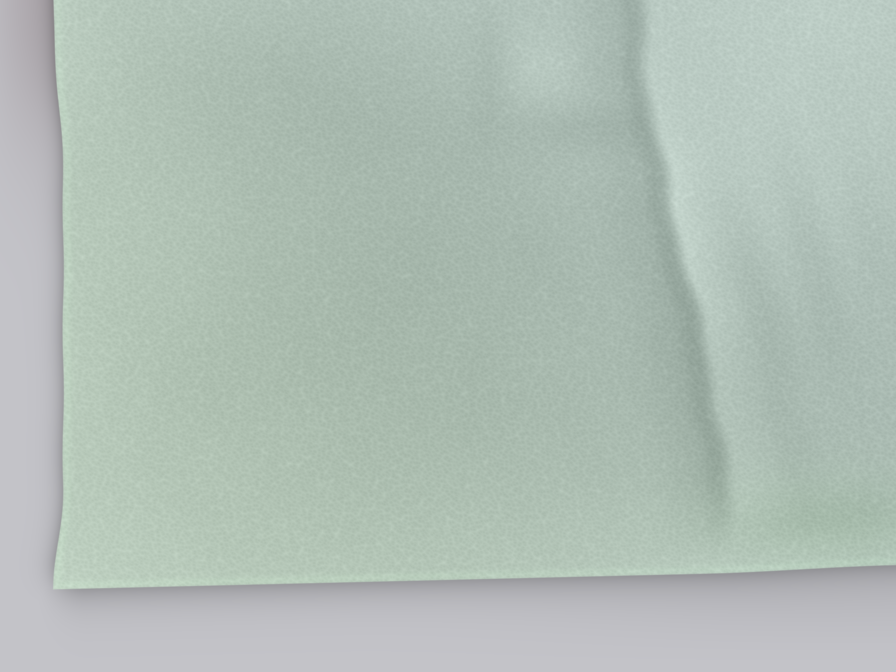
This texture is drawn by a Shadertoy shader. Its source:

```glsl
// Draws pale mint felt with a long soft fold, lying on a white table.

vec2 hash2(vec2 cell) {
    vec3 h = fract(cell.xyx * vec3(0.1031, 0.1030, 0.0973));
    h += dot(h, h.yzx + 33.33);
    return fract((h.xx + h.yz) * h.zy);
}

// Distance to the nearest scattered point
float cellular(vec2 p) {
    vec2 cell = floor(p), local = fract(p);
    float nearest = 4.0;
    for (int j = -1; j <= 1; j++)
        for (int i = -1; i <= 1; i++) {
            vec2 offset = vec2(i, j);
            vec2 d = offset + hash2(cell + offset) - local;
            nearest = min(nearest, dot(d, d));
        }
    return sqrt(nearest);
}

// Broad, irregular undulation
float layeredSines(vec2 p) {
    float sum = 0.0, weight = 0.5;
    for (int i = 0; i < 5; i++) {
        sum += weight * sin(p.x + 1.3 * sin(p.y)) * cos(p.y * 0.9 + 0.8 * sin(p.x));
        p = mat2(1.3, 1.1, -1.1, 1.3) * p + 2.1;
        weight *= 0.6;
    }
    return sum;
}

float glow(vec2 p, vec2 center, vec2 size) {
    vec2 q = (p - center) / size;
    return exp(-dot(q, q));
}

float bump(float x, float width) {
    return exp(-x * x / (width * width));
}

// Positive inside the cloth, along its left and bottom edges
vec2 clothEdges(vec2 p) {
    float left = 0.079 + 0.015 * smoothstep(1.0, 0.72, p.y)
               - 0.014 * smoothstep(0.28, 0.12, p.y) + 0.001 * sin(p.y * 34.0);
    float bottom = 0.121 + 0.024 * p.x + 0.006 * smoothstep(1.05, 1.33, p.x);
    return vec2(p.x - left, p.y - bottom);
}

vec3 tableColor(vec2 p, vec2 edge) {
    vec3 color = vec3(0.765, 0.765, 0.785);
    color -= vec3(0.08, 0.10, 0.10) * glow(p, vec2(0.06, 1.0), vec2(0.07, 0.22));
    color -= 0.03 * smoothstep(0.5, 1.3, p.x) * smoothstep(0.0, 0.12, p.y);
    // Contact shadows
    float side = exp(min(edge.x, 0.0) * 80.0) * smoothstep(-0.03, 0.05, edge.y);
    float under = exp(min(edge.y, 0.0) * 42.0) * smoothstep(-0.03, 0.05, edge.x);
    return color - vec3(0.17, 0.17, 0.175) * max(side, under);
}

// Crisp lit crest that falls off slowly to the right, with shade on its left
float foldShade(vec2 p) {
    float d = p.x - 0.955 - 0.13 * smoothstep(1.0, 0.2, p.y)
            - 0.004 * sin(p.y * 27.0) - 0.002 * sin(p.y * 61.0);
    float span = smoothstep(0.16, 0.30, p.y);
    float crest = 0.35 + 0.65 * bump(p.y - 0.66, 0.2);
    float lit = smoothstep(-0.008, 0.014, d) * exp(-max(d - 0.012, 0.0) * 26.0);
    float shade = 0.095 * crest * lit;
    shade -= 0.055 * bump(d + 0.016, 0.018) + 0.045 * bump(d + 0.04, 0.055);
    shade -= 0.020 * bump(d - 0.10, 0.04) * smoothstep(0.8, 0.5, p.y);
    return shade * span;
}

float clothShade(vec2 p, vec2 edge) {
    // Large soft light and shade
    float shade = 0.03 * exp(-edge.x * 8.0) + 0.025 * exp(-edge.y * 9.0);
    shade -= 0.055 * glow(p, vec2(0.68, 0.50), vec2(0.36, 0.30));
    shade -= 0.030 * glow(p, vec2(0.48, 0.82), vec2(0.32, 0.16));
    shade += 0.045 * glow(p, vec2(1.20, 0.98), vec2(0.24, 0.28));
    shade -= 0.040 * glow(p, vec2(1.32, 0.40), vec2(0.20, 0.24));
    // Shallow dents beside the fold
    shade -= 0.032 * glow(p, vec2(0.87, 0.81), vec2(0.09, 0.035));
    shade += 0.032 * glow(p, vec2(0.80, 0.89), vec2(0.06, 0.06));
    shade -= 0.022 * glow(p, vec2(0.73, 0.90), vec2(0.03, 0.10));
    // Slanted creases on the right
    float slant = p.x + 0.28 * p.y;
    shade += 0.014 * sin(slant * 58.0) * glow(p, vec2(1.20, 0.62), vec2(0.10, 0.16));
    shade -= 0.028 * glow(p, vec2(1.22, 0.225 + 0.1 * (p.x - 1.2)), vec2(0.14, 0.035));
    shade += 0.012 * layeredSines(p * 8.0);
    return shade + foldShade(p);
}

// Matted short fibres crossing in two directions
float felt(vec2 p) {
    vec2 falling = mat2(0.87, 0.5, -0.5, 0.87) * p;
    vec2 rising = mat2(0.87, -0.5, 0.5, 0.87) * p;
    float fine = cellular(falling * vec2(150.0, 210.0)) - 0.5;
    float crossing = cellular(rising * vec2(130.0, 170.0) + 17.0) - 0.5;
    float coarse = cellular(falling * vec2(55.0, 75.0) + 31.0) - 0.5;
    return 0.045 * fine + 0.025 * crossing + 0.014 * coarse;
}

void mainImage(out vec4 fragColor, in vec2 fragCoord) {
    vec2 p = fragCoord / iResolution.y;
    float pixel = 1.0 / iResolution.y;
    vec2 edge = clothEdges(p);
    float inside = min(edge.x, edge.y);

    // Slightly cooler toward the upper right
    float cool = smoothstep(0.5, 2.0, p.x + p.y);
    vec3 cloth = mix(vec3(0.705, 0.775, 0.715), vec3(0.705, 0.77, 0.74), cool);
    cloth += clothShade(p, edge) + felt(p);
    cloth += vec3(-0.012, 0.004, -0.02) * glow(p, vec2(1.25, 0.22), vec2(0.2, 0.08));
    cloth += vec3(0.02, 0.03, 0.02) * bump(inside - 0.006, 0.006);

    float cover = smoothstep(-pixel, pixel, inside);
    fragColor = vec4(mix(tableColor(p, edge), cloth, cover), 1.0);
}
```
